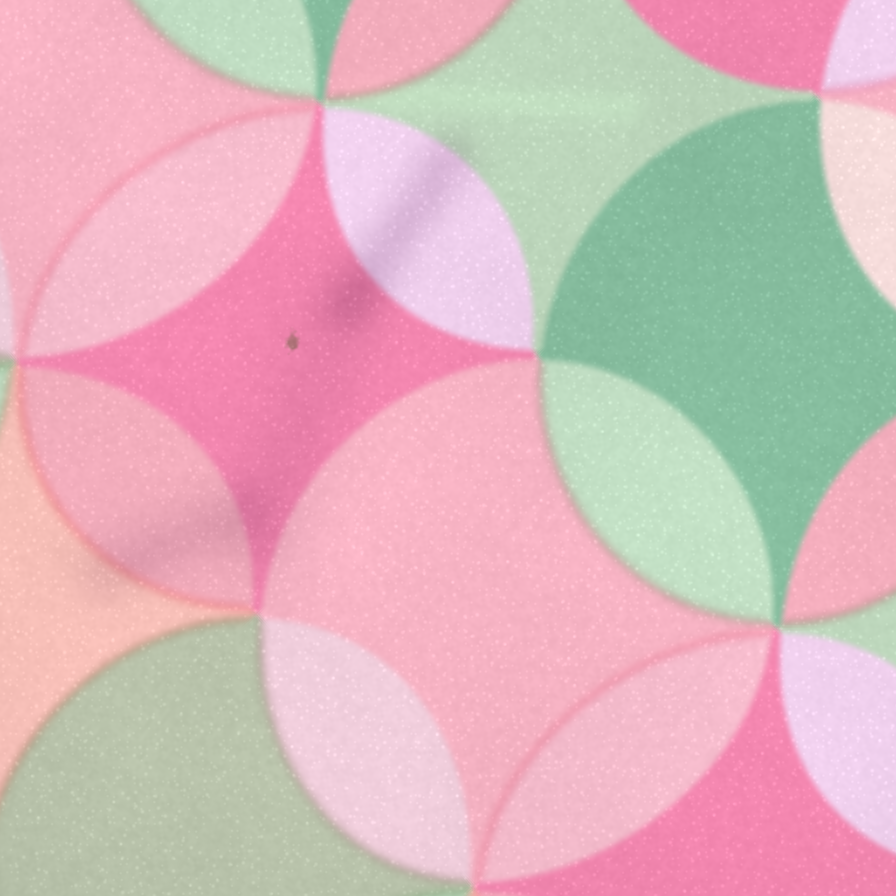
Reproduce this pattern procedurally as a three.js fragment shader.

```glsl
varying vec2 vUv;

// Lattice of petal tips
const vec2 ORIGIN = vec2(0.344, 0.891);
const vec2 STEP_U = vec2(0.255, -0.293);
const vec2 STEP_V = vec2(-0.3125, -0.289);
const vec2 STRETCH = vec2(0.0065, 0.006);
const float PI = 3.14159265;

// Printing: lattice units, except the bleed in canvas units
const float RADIUS = 0.694;
const float SOFTNESS = 0.01;
const float RIM_WIDTH = 0.016;
const float OVERPRINT = 0.5;
const float BLEED = 0.003;

// Cloth
const float GRAIN = 0.04;
const float GLITTER = 0.055;
const float MOTTLE = 0.03;
const vec2 STAIN = vec2(0.326, 0.618);

const vec3 PINK = vec3(0.965, 0.7, 0.765);
const vec3 BLUSH = vec3(0.96, 0.735, 0.8);
const vec3 ROSE = vec3(0.955, 0.68, 0.74);
const vec3 HOT = vec3(0.95, 0.525, 0.685);
const vec3 PEACH = vec3(0.975, 0.755, 0.725);
const vec3 CREAM = vec3(0.965, 0.865, 0.86);
const vec3 PALE = vec3(0.94, 0.805, 0.86);
const vec3 LILAC = vec3(0.94, 0.815, 0.93);
const vec3 MINT = vec3(0.755, 0.87, 0.765);
const vec3 LEAF = vec3(0.74, 0.84, 0.735);
const vec3 SAGE = vec3(0.725, 0.765, 0.67);
const vec3 JADE = vec3(0.525, 0.74, 0.62);
const vec3 BROWN = vec3(0.55, 0.42, 0.36);

float hash(vec2 p) { return fract(sin(dot(p, vec2(127.1, 311.7))) * 43758.5453); }

float noise(vec2 p) {
  vec2 i = floor(p), f = fract(p);
  f = f * f * (3.0 - 2.0 * f);
  return mix(mix(hash(i), hash(i + vec2(1.0, 0.0)), f.x),
             mix(hash(i + vec2(0.0, 1.0)), hash(i + 1.0), f.x), f.y);
}

float cross2(vec2 a, vec2 b) { return a.x * b.y - a.y * b.x; }

vec2 toLattice(vec2 p) {
  p -= ORIGIN;
  return vec2(cross2(p, STEP_V), cross2(STEP_U, p)) / cross2(STEP_U, STEP_V);
}

// Uneven pull of the cloth
vec2 stretched(vec2 p) {
  vec2 wave = cos(PI * toLattice(p));
  return p - STRETCH * vec2((1.0 + wave.x) * wave.y, -wave.x);
}

// Colours cycle over four rows, starting two rows above the origin
vec3 pick(float row, vec3 a, vec3 b, vec3 c, vec3 d) {
  float k = mod(row + 2.0, 4.0);
  return k < 0.5 ? a : k < 1.5 ? b : k < 2.5 ? c : d;
}

vec3 cellColor(vec2 cell) {
  return mod(cell.x, 2.0) < 0.5 ? pick(cell.y, HOT, LEAF, HOT, PEACH)
                                : pick(cell.y, PINK, JADE, PINK, SAGE);
}

vec3 petalColor(vec2 tip, bool alongU) {
  bool even = mod(tip.x, 2.0) < 0.5;
  if (alongU) return even ? pick(tip.y, PINK, HOT, LILAC, ROSE)
                          : pick(tip.y, SAGE, CREAM, MINT, PALE);
  return even ? pick(tip.y, PALE, ROSE, BLUSH, MINT)
              : pick(tip.y, LILAC, JADE, PINK, SAGE);
}

float lightInk(vec3 c) { return step(0.6, min(c.r, min(c.g, c.b))); }

vec3 petals(vec2 q) {
  vec2 cell = floor(q), f = q - cell - 0.5;
  bool alongU = abs(f.y) > abs(f.x);
  vec2 side = alongU ? vec2(0.0, sign(f.y)) : vec2(sign(f.x), 0.0);
  float d = length(f - side) - RADIUS;
  vec3 ground = cellColor(cell);
  vec3 petal = petalColor(cell + max(side, 0.0), alongU);
  vec3 col = mix(petal, ground, smoothstep(-SOFTNESS, SOFTNESS, d));
  // Light inks overlap along the rims, except on one side
  float rim = exp(-pow(d / RIM_WIDTH, 2.0)) * (1.0 - step(0.5, side.y));
  rim *= lightInk(ground) * lightInk(petal) * smoothstep(0.0, 0.06, distance(ground, petal));
  return mix(col, ground * petal, OVERPRINT * rim);
}

float crease(vec2 p, vec2 a, vec2 b, float width) {
  vec2 ab = b - a;
  float d = distance(p, a + ab * clamp(dot(p - a, ab) / dot(ab, ab), 0.0, 1.0)) / width;
  return exp(-d * d);
}

// Round bright fibres, scattered one per cell at most
float glitter(vec2 p) {
  vec2 cell = floor(p);
  vec2 center = 0.3 + 0.4 * vec2(hash(cell + 3.1), hash(cell + 8.7));
  return smoothstep(0.3, 0.0, distance(p - cell, center)) * step(0.65, hash(cell));
}

void main() {
  // Ink bleeds into the cloth
  vec3 col = vec3(0.0);
  for (int i = 0; i < 9; i++) {
    vec2 tap = vec2(mod(float(i), 3.0), floor(float(i) / 3.0)) - 1.0;
    col += petals(toLattice(stretched(vUv + BLEED * tap))) / 9.0;
  }
  float stain = length((vUv - STAIN) / vec2(0.008, 0.014)) + 0.6 * noise(vUv * 230.0);
  col = mix(col, BROWN, 0.65 * smoothstep(1.4, 0.6, stain));
  // Folds and uneven light
  float fold = 0.12 * crease(vUv, vec2(0.5, 0.82), vec2(0.39, 0.66), 0.03)
             + 0.06 * crease(vUv, vec2(0.39, 0.66), vec2(0.29, 0.4), 0.05)
             + 0.08 * crease(vUv, vec2(0.12, 0.36), vec2(0.27, 0.43), 0.035)
             - 0.04 * crease(vUv, vec2(0.4, 0.895), vec2(0.7, 0.88), 0.018);
  col *= 1.0 - fold * vec3(0.8, 1.1, 0.8);
  col *= 1.0 + MOTTLE * (noise(vUv * 5.0) + 0.6 * noise(vUv * 13.0) - 0.8);
  // Woven grain
  vec2 w = mat2(0.8, 0.6, -0.6, 0.8) * vUv;
  col += GRAIN * (0.6 * noise(w * 240.0) + 0.4 * noise(vUv * 120.0) - 0.5);
  col += GLITTER * (glitter(w * 90.0) + 0.7 * glitter(vUv * 130.0));
  gl_FragColor = vec4(clamp(col, 0.0, 1.0), 1.0);
}
```
